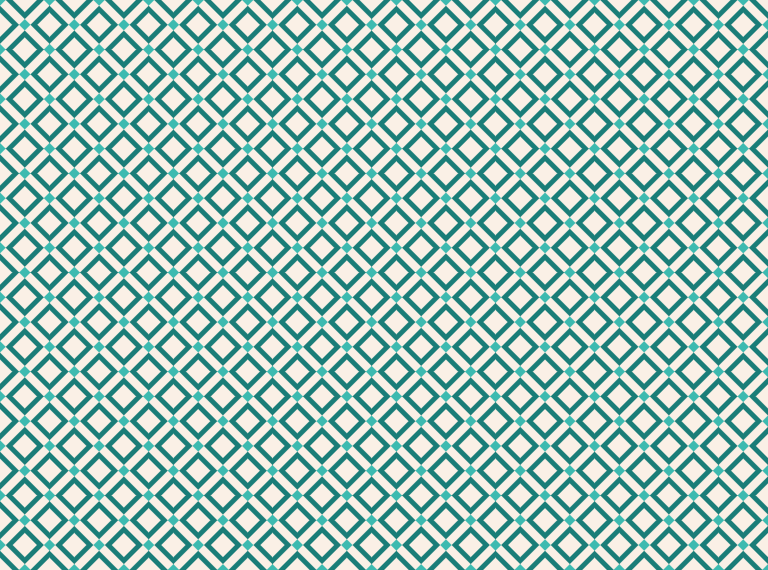
Reproduce this pattern procedurally as a Shadertoy shader.

```glsl
// Diagonal lattice of teal diamond frames with small turquoise diamonds at the crossings.

// Signed distance to an axis-aligned square of the given half side.
float square(vec2 p, float halfSide) {
    return max(abs(p.x), abs(p.y)) - halfSide;
}

// Antialiased coverage of the inside of a shape.
float fill(float dist, float pixel) {
    return smoothstep(0.7 * pixel, -0.7 * pixel, dist);
}

void mainImage(out vec4 fragColor, in vec2 fragCoord) {
    // 31 half-periods across, measured from the upper left corner
    float unit = iResolution.x / 31.0;
    vec2 p = vec2(fragCoord.x, iResolution.y - fragCoord.y) / unit;

    // Turn the grid by 45 degrees so that every diamond becomes a square cell
    vec2 grid = 0.5 * vec2(p.x + p.y, p.x - p.y);
    float pixel = 0.7071 / unit;

    vec2 frameCell = fract(grid) - 0.5;
    vec2 crossingCell = fract(grid + 0.5) - 0.5;

    // Frame: outer square minus inner square
    float frame = max(square(frameCell, 0.385), -square(frameCell, 0.245));
    float crossing = square(crossingCell, 0.115);

    vec3 color = vec3(0.98, 0.94, 0.90);
    color = mix(color, vec3(0.24, 0.73, 0.69), fill(crossing, pixel));
    color = mix(color, vec3(0.10, 0.49, 0.47), fill(frame, pixel));

    fragColor = vec4(color, 1.0);
}
```
